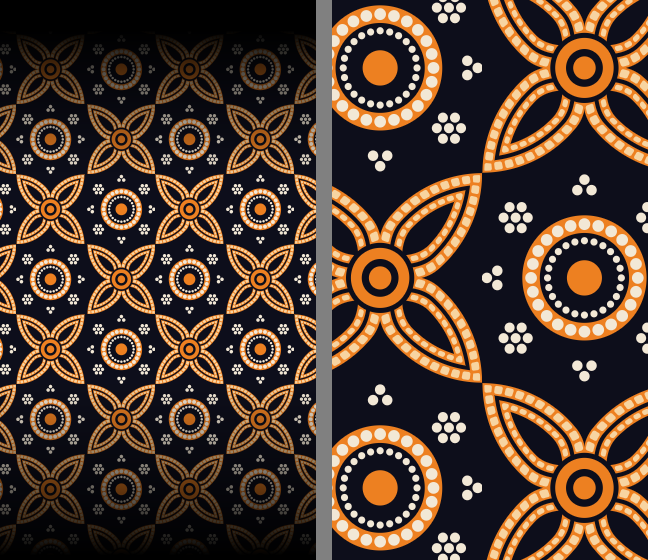
Left, the full canvas; right, a detail of the centre.
Reproduce this pattern procedurally as a Shadertoy shader.

```glsl
// Checkerboard of four-petal flowers and beaded medallions on navy, faded at top and bottom.
// Petals are arcs softly joined to the flower's axes; depth inside them gives the beaded bands.
// Medallions and small dot clusters come from angular repeats and mirrored cells.

const float TAU = 6.2831853;
const vec3 NAVY = vec3(0.052, 0.056, 0.105);
const vec3 ORANGE = vec3(0.93, 0.50, 0.13);
const vec3 SAND = vec3(0.97, 0.83, 0.63);
const vec3 CREAM = vec3(0.95, 0.91, 0.84);

float pixel; // size of one pixel in cell units

float fill(float d) {
    return clamp(0.5 - d / pixel, 0.0, 1.0);
}

float smoothMin(float a, float b, float k) {
    float h = max(k - abs(a - b), 0.0) / k;
    return min(a, b) - 0.25 * h * h * k;
}

// Distance to n dots spaced evenly on a ring
float ringDots(vec2 p, float n, float ringRadius, float dotRadius) {
    float stepAngle = TAU / n;
    float a = mod(atan(p.y, p.x) + 0.5 * stepAngle, stepAngle) - 0.5 * stepAngle;
    return length(length(p) * vec2(cos(a), sin(a)) - vec2(ringRadius, 0.0)) - dotRadius;
}

float roundedBox(vec2 p, vec2 halfSize, float r) {
    vec2 e = abs(p) - halfSize + r;
    return length(max(e, 0.0)) + min(max(e.x, e.y), 0.0) - r;
}

// Orange band at a given depth inside the petal, set with beads spaced by angle about a pivot
vec3 beadedBand(vec3 col, float depth, vec2 fromPivot, float middle, float halfWidth) {
    float stepAngle = 0.25 * TAU / 14.0;
    float angle = atan(fromPivot.y, -fromPivot.x);
    float spacing = stepAngle * length(fromPivot);
    float along = (fract(angle / stepAngle) - 0.5) * spacing;
    float across = depth - middle;
    col = mix(col, ORANGE, fill(abs(across) - halfWidth));
    vec2 beadSize = vec2(0.37 * spacing, halfWidth - 0.009);
    return mix(col, SAND, fill(roundedBox(vec2(along, across), beadSize, 0.010)));
}

vec3 flower(vec2 p) {
    vec3 col = NAVY;

    // Petals: one half of one petal, mirrored eight ways
    vec2 a = abs(p);
    if (a.x > a.y) a = a.yx;
    float arcDepth = 0.6 - length(a - vec2(0.5, -0.1));
    float depth = smoothMin(arcDepth, a.x + 0.012, 0.05);
    vec2 fromPivot = a - vec2(0.5, 0.0);
    col = beadedBand(col, depth, fromPivot, 0.029, 0.028);
    col = beadedBand(col, depth, fromPivot, 0.097, 0.021);

    // Centre: alternating discs
    float r = length(p);
    col = mix(col, NAVY, fill(r - 0.167));
    col = mix(col, ORANGE, fill(r - 0.143));
    col = mix(col, NAVY, fill(r - 0.090));
    return mix(col, ORANGE, fill(r - 0.055));
}

vec3 medallion(vec2 p) {
    vec3 col = NAVY;
    float r = length(p);

    // Beaded ring, inner dots and central disc
    col = mix(col, ORANGE, fill(abs(r - 0.256) - 0.042));
    col = mix(col, CREAM, fill(ringDots(p, 24.0, 0.256, 0.028)));
    col = mix(col, CREAM, fill(ringDots(p, 24.0, 0.177, 0.017)));
    col = mix(col, ORANGE, fill(r - 0.084));

    // Seven-dot clusters near the corners
    vec2 a = abs(p);
    vec2 c = a - vec2(0.33, 0.287);
    float dots = min(length(c) - 0.024, ringDots(c, 6.0, 0.058, 0.024));

    // Three-dot clusters pointing outwards on each side
    if (a.y > a.x) a = a.yx;
    dots = min(dots, length(a - vec2(0.468, 0.0)) - 0.025);
    dots = min(dots, length(a - vec2(0.418, 0.034)) - 0.025);
    return mix(col, CREAM, fill(dots));
}

void mainImage(out vec4 fragColor, in vec2 fragCoord) {
    // Cells about four and a half across, eight down
    vec2 cellSize = vec2(0.2199, 0.2215) * iResolution.x;
    pixel = 1.0 / cellSize.x;
    vec2 q = (fragCoord - 0.5 * iResolution.xy) / cellSize + vec2(1.547, 0.99);
    vec2 id = floor(q + vec2(0.49, 0.5));
    vec2 p = q - id;
    p.x -= 0.02 * mod(id.x, 2.0); // odd columns sit slightly to the right

    bool isFlower = mod(id.x + id.y, 2.0) < 0.5;
    vec3 col = isFlower ? flower(p * vec2(1.02, 1.0)) : medallion(p);

    // Fade to black at both ends
    float y = fragCoord.y / iResolution.y;
    float top = clamp((0.945 - y) / 0.27, 0.0, 1.0);
    float bottom = clamp((y - 0.008) / 0.31, 0.0, 1.0);
    col *= pow(top, 0.85) * pow(bottom, 0.9);

    fragColor = vec4(col, 1.0);
}
```
